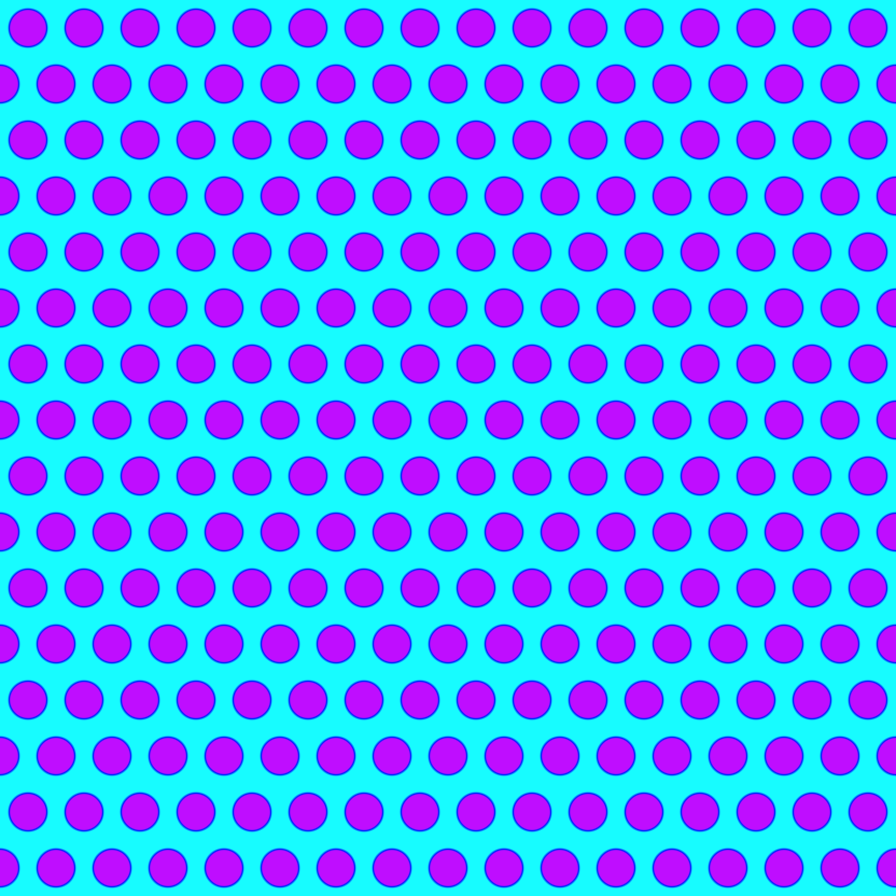
Write a WebGL 1 fragment shader that draws this pattern.

```glsl
precision highp float;
// Staggered violet dots with soft blue rims on a cyan ground.

uniform vec2 u_resolution;

#define REPEATS 16.0       // dots across and rows down; even, so the stagger wraps
#define DISC_RADIUS 0.321  // middle of the violet to blue edge, in cells
#define RIM_RADIUS 0.350   // middle of the blue to cyan edge, in cells
#define DISC_SOFTNESS 0.032
#define RIM_SOFTNESS 0.050
#define GROUND_COLOR vec3(0.09, 0.99, 1.00)
#define RIM_COLOR vec3(0.02, 0.10, 1.00)
#define DISC_COLOR vec3(0.75, 0.05, 1.00)

// Distance to the nearest dot centre; even rows start on the canvas edge.
float dotDistance(vec2 cells) {
    float oddRow = mod(floor(cells.y), 2.0);
    float x = fract(cells.x + 0.5 - 0.5 * oddRow) - 0.5;
    float y = fract(cells.y) - 0.5;
    return length(vec2(x, y));
}

// Coverage of a disc whose edge is never sharper than one pixel.
float softDisc(float dist, float radius, float softness, float pixel) {
    float halfWidth = 0.5 * max(softness, pixel);
    return 1.0 - smoothstep(radius - halfWidth, radius + halfWidth, dist);
}

void main() {
    vec2 cells = gl_FragCoord.xy / u_resolution * REPEATS;
    float pixel = REPEATS / min(u_resolution.x, u_resolution.y);
    float dist = dotDistance(cells);

    // Rim over ground, then disc over rim
    float rim = softDisc(dist, RIM_RADIUS, RIM_SOFTNESS, pixel);
    float disc = softDisc(dist, DISC_RADIUS, DISC_SOFTNESS, pixel);
    vec3 color = mix(GROUND_COLOR, RIM_COLOR, rim);
    color = mix(color, DISC_COLOR, disc);

    gl_FragColor = vec4(color, 1.0);
}
```
